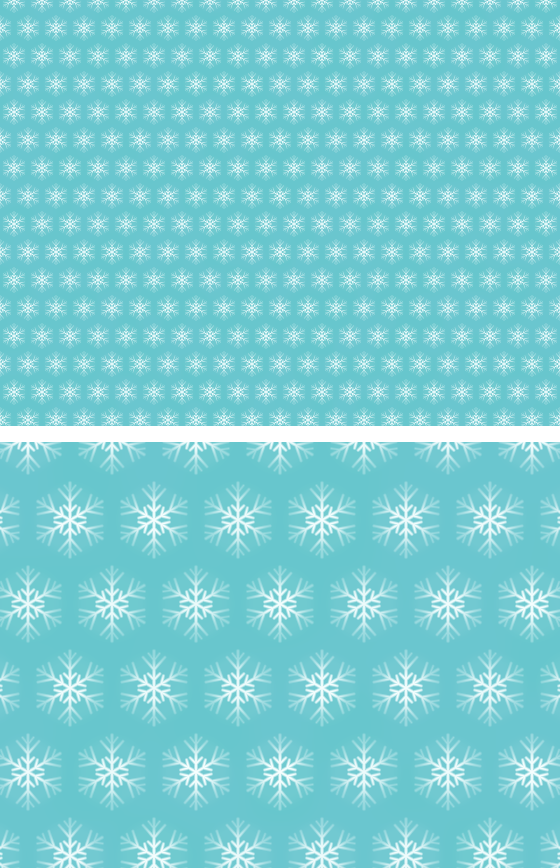
Top, the full canvas; bottom, a detail of the centre.
Reproduce this pattern procedurally as a Shadertoy shader.

```glsl
// Staggered rows of fading white snowflakes on a turquoise ground.

const float PI = 3.14159265;
const float COLUMNS = 20.0;
const vec3 TURQUOISE = vec3(0.405, 0.778, 0.802);
const vec3 SKY_TINT = vec3(0.435, 0.772, 0.822);
const vec3 SNOW = vec3(0.97, 1.0, 1.0);

float hash(vec2 p) {
    p = fract(p * vec2(0.1031, 0.1137));
    p += dot(p, p.yx + 33.33);
    return fract((p.x + p.y) * p.x * 17.0);
}

float valueNoise(vec2 p) {
    vec2 cell = floor(p);
    vec2 f = fract(p);
    f = f * f * (3.0 - 2.0 * f);
    float low = mix(hash(cell), hash(cell + vec2(1, 0)), f.x);
    float high = mix(hash(cell + vec2(0, 1)), hash(cell + vec2(1, 1)), f.x);
    return mix(low, high, f.y);
}

// Distance to a stroke whose half width tapers from its start to its end.
float stroke(vec2 p, vec2 a, vec2 b, float startWidth, float endWidth) {
    vec2 ab = b - a;
    float t = clamp(dot(p - a, ab) / dot(ab, ab), 0.0, 1.0);
    return length(p - a - ab * t) - mix(startWidth, endWidth, t);
}

// Folds the plane into half of one sixfold arm that points along +y.
vec2 foldArm(vec2 p) {
    float angle = mod(atan(p.x, p.y) + PI / 6.0, PI / 3.0) - PI / 6.0;
    return length(p) * vec2(abs(sin(angle)), cos(angle));
}

// Signed distance to a flake: spine plus three pairs of side branches.
float snowflake(vec2 p) {
    vec2 q = foldArm(p);
    float d = stroke(q, vec2(0), vec2(0.0, 0.44), 0.018, 0.016);
    d = min(d, stroke(q, vec2(0.0, 0.10), vec2(0.070, 0.170), 0.018, 0.014));
    d = min(d, stroke(q, vec2(0.0, 0.22), vec2(0.130, 0.365), 0.016, 0.014));
    return min(d, stroke(q, vec2(0.0, 0.33), vec2(0.065, 0.410), 0.012, 0.010));
}

// Opacity of one flake, bright in the middle and faint at the tips.
float flakeOpacity(vec2 p, float edge) {
    float r = length(p);
    float lines = 1.0 - smoothstep(-edge, edge, snowflake(p));
    float fade = mix(1.0, 0.36, smoothstep(0.13, 0.40, r));
    float halo = 0.06 * (1.0 - smoothstep(0.30, 0.48, r));
    return max(lines * fade, halo);
}

void mainImage(out vec4 fragColor, in vec2 fragCoord) {
    // One unit is the flake spacing; rows count down from the top edge.
    float unit = iResolution.x / COLUMNS;
    vec2 pos = vec2(fragCoord.x, iResolution.y - fragCoord.y) / unit;

    // Even rows are shifted by half a repeat.
    float row = floor(pos.y + 0.5);
    float shift = 0.5 * (1.0 - mod(row, 2.0));
    float column = floor(pos.x - shift + 0.5);
    vec2 local = pos - vec2(column + shift, row);

    // Soft tonal mottling of the ground.
    float mottling = smoothstep(0.25, 0.75, valueNoise(pos * 1.3));
    vec3 color = mix(TURQUOISE, SKY_TINT, 0.4 * mottling);

    // Slight change of brightness from flake to flake.
    float edge = max(0.55 / unit, 0.017);
    float strength = mix(0.92, 1.0, hash(vec2(column, row) + 7.0));
    color = mix(color, SNOW, strength * flakeOpacity(local, edge));

    fragColor = vec4(color, 1.0);
}
```
